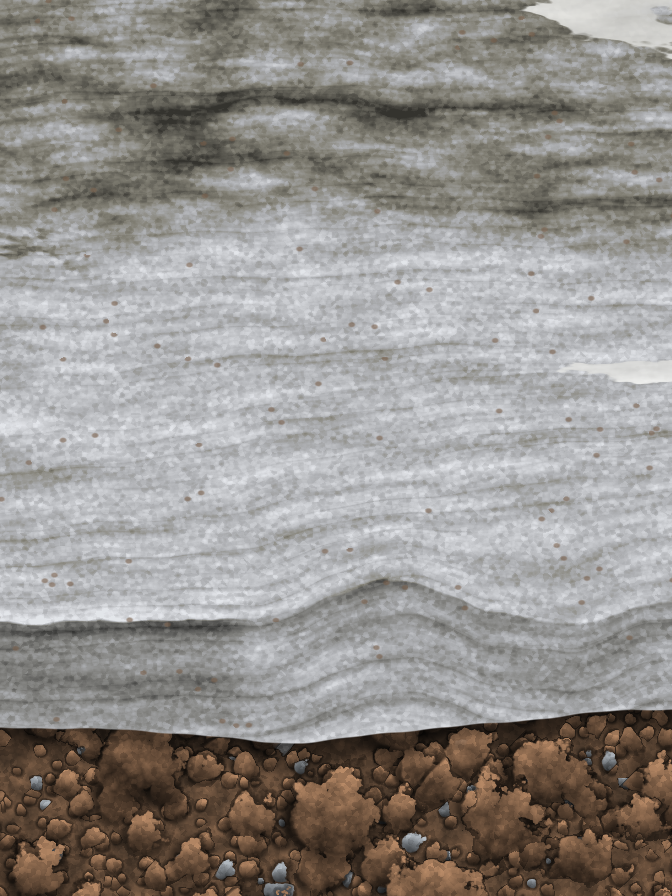
This texture is drawn by a WebGL 2 fragment shader. Its source:

```glsl
#version 300 es
precision highp float;
// Weathered, finely bedded grey rock above a strip of loose brown clods.
// Tilted bands and layered sines shape the beds and ledges; cellular noise
// at several scales gives the grain, the streaks and the broken soil.
#define MID_TONE 0.735
#define TOP_TONE 0.525
#define GRAIN 0.17
#define STREAK 0.34
#define TOP_RELIEF 0.62
#define BED_DARK 0.13
#define SOIL_LIGHT vec3(0.52, 0.39, 0.29)
#define SOIL_DARK vec3(0.25, 0.195, 0.15)
#define CHALK vec3(0.88, 0.88, 0.87)

uniform vec2 u_resolution;
out vec4 fragColor;

vec2 hash2(vec2 p) {
    vec3 a = fract(p.xyx * vec3(0.1031, 0.1030, 0.0973));
    a += dot(a, a.yzx + 33.33);
    return fract((a.xx + a.yz) * a.zy);
}

// xy: offset from the nearest centre, z: gap to the cell border, w: cell id
vec4 cells(vec2 p) {
    vec2 base = floor(p), nearest = vec2(0.0);
    float f1 = 9.0, f2 = 9.0, id = 0.0;
    for (int j = -1; j <= 1; j++)
    for (int i = -1; i <= 1; i++) {
        vec2 cell = base + vec2(i, j);
        vec2 offset = p - cell - hash2(cell);
        float d = length(offset);
        if (d < f1) { f2 = f1; f1 = d; nearest = offset; id = hash2(cell + 71.0).x; }
        else f2 = min(f2, d);
    }
    return vec4(nearest, f2 - f1, id);
}

// Layered cellular noise centred on zero
float rough(vec2 p) {
    float sum = 0.0, amp = 0.5;
    for (int i = 0; i < 4; i++) {
        sum += amp * (length(cells(p).xy) - 0.45);
        p = mat2(1.6, 1.2, -1.2, 1.6) * p + 13.7;
        amp *= 0.55;
    }
    return sum;
}

float waves(float x, float seed) {
    return sin(x * 9.0 + seed) + 0.5 * sin(x * 23.0 + seed * 2.3) + 0.25 * sin(x * 57.0 + seed * 3.1);
}

float bump(float x, float centre, float width) {
    float t = (x - centre) / width;
    return exp(-t * t);
}

// Broken bedding lines: crisp upper side, soft shade beneath
float beds(float v, float x, float count) {
    float k = v * count, id = floor(k);
    vec2 h = hash2(vec2(id, count));
    float d = fract(k) - 0.4 - 0.3 * h.x - 0.05 * waves(x, id * 4.0);
    float strength = smoothstep(-0.5, 1.2, sin(x * (4.0 + 5.0 * h.y) + id * 2.7) + h.x - 0.2);
    return strength * (d > 0.0 ? exp(-d * 22.0) : exp(d * 8.0)) * smoothstep(0.0, 0.1, fract(k));
}

float rockBase(float x) {
    return 0.186 - 0.016 * bump(x, 0.33, 0.1) + 0.021 * smoothstep(0.4, 0.75, x) + 0.0016 * waves(x * 2.0, 1.0);
}

float ledgeLine(float x) {
    return 0.308 + 0.045 * bump(x, 0.43, 0.1) + 0.025 * smoothstep(0.62, 0.76, x) + 0.0025 * waves(x * 2.2, 4.0);
}

vec3 rock(vec2 p) {
    float ledge = ledgeLine(p.x), left = 1.0 - smoothstep(0.24, 0.29, p.x);
    float slope = 0.02 + 0.11 * bump(p.y, 0.47, 0.12);
    float v = p.y - slope * (p.x - 0.35) - 0.004 * waves(p.x, p.y * 6.0);
    v -= (ledge - 0.32) * (1.0 - smoothstep(0.34, 0.48, p.y));
    float top = smoothstep(0.70, 0.79, p.y + 0.012 * waves(p.x, 2.0));
    float streak = rough(vec2(p.x * 5.0, v * 42.0));
    float relief = rough(vec2(p.x * 8.0 + p.y * 4.0, v * 24.0) + 40.0);

    // Broad tone, beds and relief
    float tone = mix(MID_TONE, TOP_TONE, top) + 0.018 * waves(p.x * 0.6 + p.y, p.y * 17.0);
    tone -= STREAK * streak + relief * mix(0.14, TOP_RELIEF, top);
    tone -= BED_DARK * (beds(v, p.x, 24.0) + 0.6 * beds(v + 0.013, p.x, 47.0));
    tone -= 0.20 * top * beds(v + 0.02 * relief, p.x, 11.0);
    tone -= 0.30 * bump(p.y + 0.08 * relief, 0.716, 0.006) * (1.0 - smoothstep(0.02, 0.13, p.x));

    // Overhanging ledge with a pale lip and a shadow
    float drop = ledge - p.y + 0.012 * relief;
    float below = smoothstep(0.0, 0.004, drop);
    float shadow = 0.22 * left + 0.13 * smoothstep(0.36, 0.43, p.x);
    tone -= below * (mix(0.10, 0.19, left) + shadow * exp(-max(drop, 0.0) * 55.0));
    tone += (1.0 - below) * 0.09 * left * exp(min(drop, 0.0) * 70.0);
    tone += 0.10 * below * exp(-abs(p.y - rockBase(p.x)) * 90.0);

    // Crystal grain and rusty specks
    vec4 crystal = cells(p * vec2(165.0, 200.0));
    tone += GRAIN * (crystal.w - 0.5) * (0.4 + crystal.z) + 0.10 * rough(p * 85.0);
    float warm = (1.0 - smoothstep(0.46, 0.70, tone)) * (1.0 - 0.6 * below);
    vec3 col = clamp(tone, 0.2, 0.9) * mix(vec3(0.99, 1.0, 1.02), vec3(1.02, 1.0, 0.91), warm);
    vec4 speck = cells(p * vec2(70.0, 95.0) + 9.0);
    float rust = step(0.975, speck.w) * (1.0 - smoothstep(0.15, 0.35, length(speck.xy)));
    col = mix(col, vec3(0.47, 0.37, 0.29), 0.6 * rust);

    // Chalky scars at the right edge and the top corner
    float scar = max(1.0 - length((p - vec2(0.72, 0.589)) / vec2(0.10, 0.011)),
                     1.0 - length((p - vec2(0.71, 0.99)) / vec2(0.09, 0.05)));
    return mix(col, CHALK + 0.3 * relief, 0.85 * smoothstep(0.0, 0.2, scar + 2.5 * relief));
}

vec3 soil(vec2 p, float depth) {
    float dirt = rough(p * 34.0);
    vec3 col = mix(SOIL_DARK, SOIL_LIGHT, clamp(0.42 - 1.3 * dirt, 0.0, 1.0));
    col *= mix(0.4, 1.0, smoothstep(0.0, 0.045, depth));
    // Clods from crumbs up to large lumps, lit from above
    for (int i = 0; i < 4; i++) {
        float size = 58.0 / pow(1.8, float(i));
        vec4 clod = cells(p * size + 0.35 * dirt + float(i) * 17.3);
        float radius = 0.28 + 0.28 * fract(clod.w * 7.3), d = length(clod.xy) + 0.5 * dirt;
        float shown = step(0.48, clod.w);
        float body = (1.0 - smoothstep(radius - 0.06, radius, d)) * smoothstep(0.02, 0.10, clod.z) * shown;
        col *= 1.0 - 0.42 * shown * (1.0 - smoothstep(radius, radius + 0.2, d));
        float light = 0.80 + 0.45 * clod.y / radius - 1.1 * dirt + 0.2 * (clod.w - 0.7);
        vec3 tint = i < 2 && clod.w > 0.95 ? vec3(0.50, 0.52, 0.54) : SOIL_LIGHT;
        col = mix(col, tint * clamp(light, 0.35, 1.25), body * mix(0.5, 1.0, smoothstep(0.0, 0.03, depth)));
    }
    return col * (1.0 + 0.25 * (cells(p * 190.0).w - 0.5));
}

void main() {
    vec2 p = gl_FragCoord.xy / u_resolution.y;
    float height = p.y - rockBase(p.x);
    float edge = 1.0 / u_resolution.y;
    vec3 col = mix(soil(p, -height), rock(p), smoothstep(-edge, edge, height));
    fragColor = vec4(clamp(col, 0.0, 1.0), 1.0);
}
```
